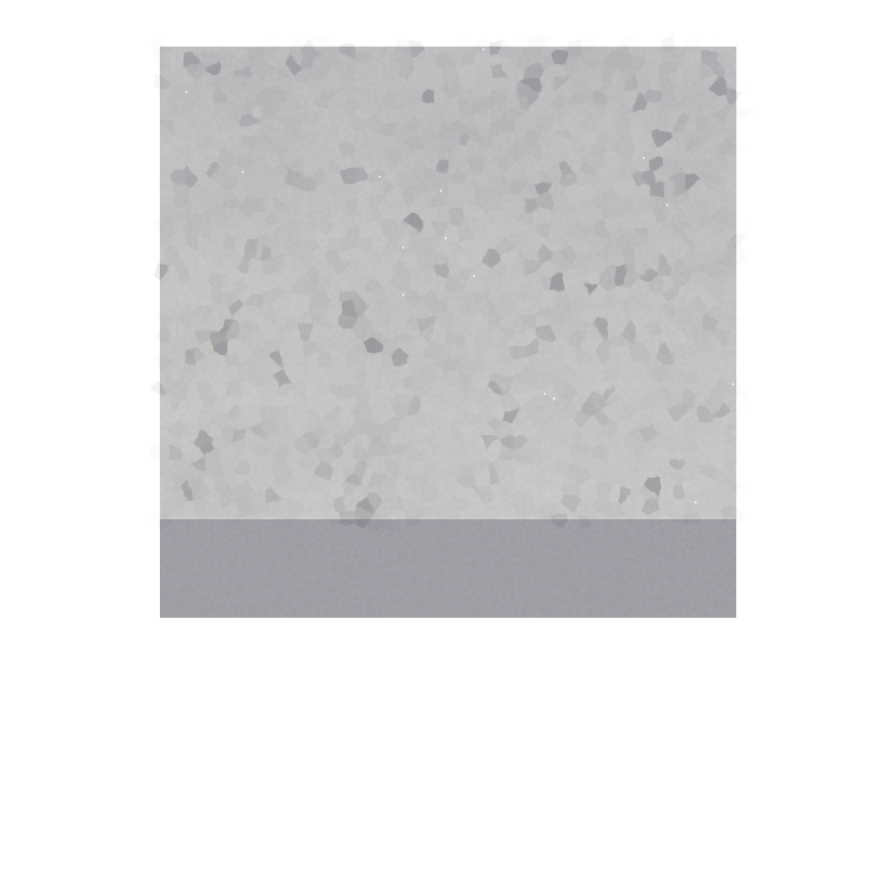
This texture is drawn by a WebGL 2 fragment shader. Its source:

```glsl
#version 300 es
precision highp float;
// A speckled grey stone slab with a plain mauve-grey front edge, on white.

uniform vec2 u_resolution;
out vec4 fragColor;

// Layout, in canvas units
const vec2 SLAB_MIN = vec2(0.1784, 0.3105);
const vec2 SLAB_MAX = vec2(0.8218, 0.9480);
const float FRONT_TOP = 0.4205;

// Colours
const vec3 PAPER = vec3(1.0);
const vec3 STONE_LOW = vec3(0.785, 0.780, 0.774);
const vec3 STONE_HIGH = vec3(0.752, 0.742, 0.750);
const vec3 FRONT = vec3(0.632, 0.618, 0.650);
const vec3 CHIP_ABSORB = vec3(1.06, 1.0, 0.90);

// Chips and grain
const float CHIP_CELLS = 68.0;
const float CHIP_SHARPNESS = 24.0;
const float CHIP_FAINT = 0.040;
const float CHIP_DARK = 0.17;
const float CHIP_OVERHANG = 0.004;
const float CLOUD_AMOUNT = 0.022;
const float GRAIN_CELLS = 230.0;
const float GRAIN_AMOUNT = 0.020;
const float SPECK_CELLS = 190.0;

vec2 hash2(vec2 p) {
    vec3 q = fract(p.xyx * vec3(0.1031, 0.1030, 0.0973));
    q += dot(q, q.yzx + 33.33);
    return fract((q.xx + q.yz) * q.zy);
}

float gradientDot(vec2 cell, vec2 offset, vec2 local) {
    float angle = 6.2832 * hash2(cell + offset).x;
    return dot(vec2(cos(angle), sin(angle)), local - offset);
}

float gradientNoise(vec2 p) {
    vec2 i = floor(p), f = fract(p);
    vec2 u = f * f * f * (f * (f * 6.0 - 15.0) + 10.0);
    float low = mix(gradientDot(i, vec2(0, 0), f), gradientDot(i, vec2(1, 0), f), u.x);
    float high = mix(gradientDot(i, vec2(0, 1), f), gradientDot(i, vec2(1, 1), f), u.x);
    return mix(low, high, u.y);
}

float fbm(vec2 p) {
    float sum = 0.0, weight = 1.0;
    for (int i = 0; i < 4; i++) {
        sum += weight * gradientNoise(p);
        p = p * 2.03 + 17.3;
        weight *= 0.5;
    }
    return sum;
}

// Smooth-edged coverage of an axis-aligned box
float box(vec2 p, vec2 lo, vec2 hi, vec2 pixel) {
    vec2 inside = clamp((p - lo) / pixel + 0.5, 0.0, 1.0)
                * clamp((hi - p) / pixel + 0.5, 0.0, 1.0);
    return inside.x * inside.y;
}

// Darkness of one chip: mostly faint, a few strong and gathered in clusters
float chipShade(vec2 cell, vec2 centre) {
    vec2 beyond = max(vec2(SLAB_MIN.x, FRONT_TOP) - centre, centre - SLAB_MAX);
    if (max(beyond.x, beyond.y) > CHIP_OVERHANG) return 0.0;
    vec2 rnd = hash2(cell + 71.7);
    float cluster = smoothstep(-0.35, 0.45, gradientNoise(centre * 17.0 + 5.0));
    float strong = smoothstep(0.62, 1.0, rnd.x * (0.6 + 0.5 * cluster));
    return CHIP_FAINT * rnd.y * rnd.y + CHIP_DARK * strong * (0.45 + 0.55 * rnd.y);
}

// Voronoi chips, blended by distance so that their borders stay smooth
float chips(vec2 uv) {
    vec2 p = uv * CHIP_CELLS;
    p += 0.16 * vec2(gradientNoise(p * 1.7), gradientNoise(p * 1.7 + 40.0));
    vec2 base = floor(p);
    float shade = 0.0, total = 0.0;
    for (int y = -2; y <= 2; y++) {
        for (int x = -2; x <= 2; x++) {
            vec2 cell = base + vec2(x, y);
            vec2 seed = cell + hash2(cell);
            float weight = exp(-CHIP_SHARPNESS * length(p - seed));
            shade += weight * chipShade(cell, seed / CHIP_CELLS);
            total += weight;
        }
    }
    return shade / max(total, 1e-20);
}

void main() {
    vec2 uv = gl_FragCoord.xy / u_resolution;
    vec2 pixel = 1.0 / u_resolution;
    float slab = box(uv, SLAB_MIN, SLAB_MAX, pixel);
    float front = box(uv, SLAB_MIN, vec2(SLAB_MAX.x, FRONT_TOP), pixel);

    // Top face: vertical gradient and soft clouds
    float height = smoothstep(0.48, SLAB_MAX.y, uv.y);
    vec3 stone = mix(STONE_LOW, STONE_HIGH, height);
    stone += CLOUD_AMOUNT * fbm(uv * vec2(6.0, 9.0) + 3.0);

    // Pale broken lip above the front edge
    float lip = 1.0 - smoothstep(0.0, 0.003, abs(uv.y - FRONT_TOP - 0.001));
    stone += 0.035 * lip * smoothstep(-0.2, 0.3, gradientNoise(uv * 45.0));

    // Rare white specks
    vec2 speckCell = floor(uv * SPECK_CELLS);
    float speck = 1.0 - smoothstep(0.1, 0.4, length(fract(uv * SPECK_CELLS) - 0.5));
    stone += 0.16 * speck * step(0.9985, hash2(speckCell + 9.0).x);

    // Layers: paper, slab with grain, then chips that overhang its rim
    float grain = gradientNoise(uv * GRAIN_CELLS) + 0.5 * gradientNoise(uv * GRAIN_CELLS * 0.53);
    vec3 colour = mix(stone, FRONT, front) + GRAIN_AMOUNT * grain;
    colour = mix(PAPER, colour, slab);
    float overlay = mix(0.5, 1.0, slab);
    colour *= 1.0 - overlay * chips(uv) * CHIP_ABSORB;
    fragColor = vec4(clamp(colour, 0.0, 1.0), 1.0);
}
```
